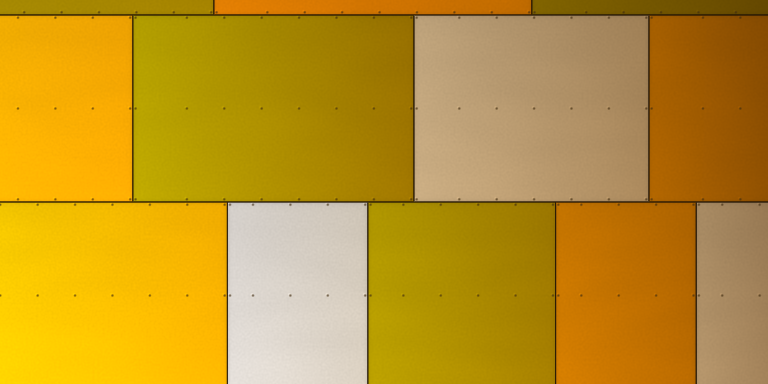
A Shadertoy shader for this texture:

```glsl
// Riveted wall of yellow, olive, cream and orange panels lit from the lower left.

const float ROW_BASE = -0.0130;      // bottom of the lowest row, in canvas heights
const float ROW_HEIGHT = 0.4870;
const float SEAM_HALF_WIDTH = 0.0017;
const float RIVET_PITCH = 0.0974;
const float RIVET_INSET = 0.0070;
const float RIVET_RADIUS = 0.0029;
const float RIVET_MIN_GAP = 0.0500;  // keeps the pitch clear of the left rivet
const float VERTICAL_FADE = 0.09;
const float GRAIN = 0.035;
const float MOTTLE = 0.025;
const vec3 SEAM_COLOR = vec3(0.13, 0.08, 0.02);
const vec3 RIVET_COLOR = vec3(0.25, 0.17, 0.06);

vec2 hashGradient(vec2 cell) {
    vec3 q = fract(cell.xyx * vec3(0.1031, 0.1030, 0.0973));
    q += dot(q, q.yzx + 33.33);
    return fract((q.xx + q.yz) * q.zy) * 2.0 - 1.0;
}

float gradientNoise(vec2 p) {
    vec2 i = floor(p), f = fract(p);
    vec2 u = f * f * f * (f * (f * 6.0 - 15.0) + 10.0);
    float a = dot(hashGradient(i), f);
    float b = dot(hashGradient(i + vec2(1, 0)), f - vec2(1, 0));
    float c = dot(hashGradient(i + vec2(0, 1)), f - vec2(0, 1));
    float d = dot(hashGradient(i + vec2(1, 1)), f - vec2(1, 1));
    return mix(mix(a, b, u.x), mix(c, d, u.x), u.y);
}

// Fills the span if x lies in it, shading from its left to its right colour.
void panel(float x, float left, float right, vec3 leftColor, vec3 rightColor,
           inout vec2 span, inout vec3 color) {
    if (x < left || x >= right) return;
    span = vec2(left, right);
    color = mix(leftColor, rightColor, (x - left) / (right - left));
}

void lowerRow(float x, inout vec2 span, inout vec3 color) {
    panel(x, -0.140, 0.592, vec3(1.00, 0.84, 0.00), vec3(0.98, 0.70, 0.00), span, color);
    panel(x, 0.592, 0.958, vec3(0.87, 0.85, 0.83), vec3(0.84, 0.80, 0.74), span, color);
    panel(x, 0.958, 1.447, vec3(0.72, 0.62, 0.00), vec3(0.63, 0.48, 0.00), span, color);
    panel(x, 1.447, 1.813, vec3(0.81, 0.48, 0.00), vec3(0.70, 0.40, 0.00), span, color);
    panel(x, 1.813, 2.180, vec3(0.69, 0.57, 0.41), vec3(0.55, 0.42, 0.27), span, color);
}

void middleRow(float x, inout vec2 span, inout vec3 color) {
    panel(x, -0.387, 0.346, vec3(1.00, 0.76, 0.00), vec3(0.97, 0.66, 0.01), span, color);
    panel(x, 0.346, 1.078, vec3(0.73, 0.65, 0.00), vec3(0.61, 0.45, 0.00), span, color);
    panel(x, 1.078, 1.690, vec3(0.77, 0.66, 0.50), vec3(0.65, 0.52, 0.35), span, color);
    panel(x, 1.690, 2.422, vec3(0.68, 0.39, 0.00), vec3(0.36, 0.19, 0.01), span, color);
}

void upperRow(float x, inout vec2 span, inout vec3 color) {
    panel(x, -0.175, 0.557, vec3(0.62, 0.52, 0.01), vec3(0.63, 0.50, 0.00), span, color);
    panel(x, 0.557, 1.385, vec3(0.86, 0.48, 0.01), vec3(0.72, 0.40, 0.00), span, color);
    panel(x, 1.385, 2.118, vec3(0.49, 0.38, 0.00), vec3(0.36, 0.25, 0.00), span, color);
}

// Distance to the nearest rivet of the panel.
float rivetDistance(vec2 p, vec2 span, float bottom) {
    float last = span.y - RIVET_INSET;
    float first = span.x + RIVET_INSET;
    float count = floor((last - first - RIVET_MIN_GAP) / RIVET_PITCH);
    float index = clamp(round((last - p.x) / RIVET_PITCH), 0.0, count);
    float dx = min(abs(p.x - last + index * RIVET_PITCH), abs(p.x - first));
    float y = abs(p.y - bottom - 0.5 * ROW_HEIGHT);
    float dy = min(y, abs(y - 0.5 * ROW_HEIGHT + RIVET_INSET));
    return length(vec2(dx, dy));
}

void mainImage(out vec4 fragColor, in vec2 fragCoord) {
    float pixel = 1.0 / iResolution.y;
    vec2 p = fragCoord * pixel;

    // Row and panel
    float row = floor((p.y - ROW_BASE) / ROW_HEIGHT);
    float bottom = ROW_BASE + row * ROW_HEIGHT;
    float height = (p.y - bottom) / ROW_HEIGHT;
    vec2 span = vec2(0.0, 2.0);
    vec3 color = vec3(0.5);
    if (row < 0.5) lowerRow(p.x, span, color);
    else if (row < 1.5) middleRow(p.x, span, color);
    else upperRow(p.x, span, color);

    // Light falloff and painted surface
    color *= 1.0 + VERTICAL_FADE * (0.5 - height);
    color *= 1.0 + MOTTLE * gradientNoise(p * vec2(5.0, 14.0));
    color *= 1.0 + GRAIN * gradientNoise(p * 150.0);

    // Rivets, each with a faint glint above left
    float rivet = rivetDistance(p, span, bottom);
    float glint = rivetDistance(p + vec2(0.003, -0.003), span, bottom);
    color *= 1.0 + 0.10 * (1.0 - smoothstep(0.0, RIVET_RADIUS + pixel, glint));
    float rivetMask = 1.0 - smoothstep(RIVET_RADIUS - pixel, RIVET_RADIUS + pixel, rivet);
    color = mix(color, RIVET_COLOR, 0.65 * rivetMask);

    // Seams with a soft shade beside them
    float seamX = min(p.x - span.x, span.y - p.x);
    float seamY = min(height, 1.0 - height) * ROW_HEIGHT;
    float seam = min(seamX, seamY);
    color *= 1.0 - 0.12 * exp(-seam / 0.004);
    float seamMask = 1.0 - smoothstep(SEAM_HALF_WIDTH - 0.5 * pixel, SEAM_HALF_WIDTH + 0.5 * pixel, seam);
    color = mix(color, SEAM_COLOR, 0.9 * seamMask);

    fragColor = vec4(clamp(color, 0.0, 1.0), 1.0);
}
```
